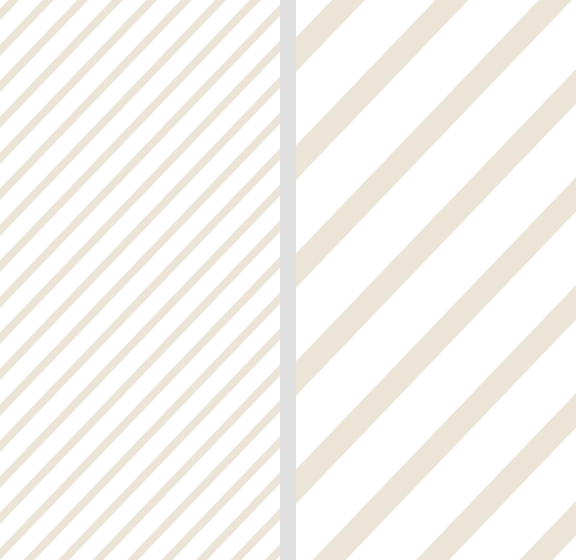
Left: the whole. Right: its middle third, enlarged.
This pattern is drawn by a Shadertoy shader. Its source:

```glsl
// Diagonal beige stripes rising to the right on a white ground.
// A linear phase across the canvas is wrapped with fract, and the distance
// to each stripe centre is smoothed over about one pixel at its edges.

// Distance to the nearest stripe centre, in stripe periods
float stripeDistance(float phase) {
    return abs(fract(phase) - 0.5);
}

void mainImage(out vec4 fragColor, in vec2 fragCoord) {
    vec2 uv = fragCoord / iResolution.xy;

    // Stripe periods across the width and down the height
    vec2 repeats = vec2(8.118, 15.562);
    float phase = dot(vec2(uv.x, 1.0 - uv.y), repeats) + 0.1;

    // Phase change over one pixel sets the edge softness
    float pixelPhase = length(repeats / iResolution.xy);
    float halfWidth = 0.16;
    float coverage = clamp((halfWidth - stripeDistance(phase)) / pixelPhase + 0.5, 0.0, 1.0);

    // Beige stripe over white
    vec3 ground = vec3(1.0);
    vec3 beige = vec3(0.926, 0.896, 0.842);
    fragColor = vec4(mix(ground, beige, coverage), 1.0);
}
```
